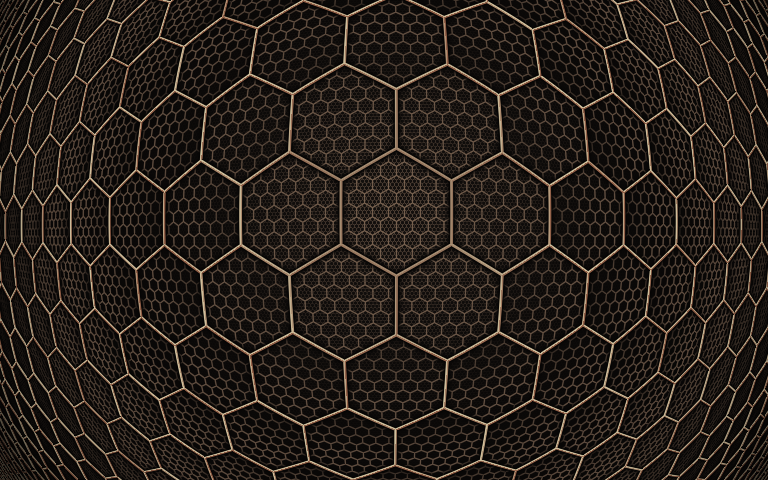
This pattern is drawn by a Shadertoy shader. Its source:

```glsl
// A dark hexagonal metal mesh bulging towards the viewer like a lens.
// A tangent mapping bends a flat plane; three nested honeycombs are drawn on
// it, with strand widths corrected by the local stretch of the mapping.

const float LENS_RADIUS = 0.667;   // in canvas heights
const float PITCH = 0.2333;        // width of the central large cell
const vec2 LENS_CENTER = vec2(0.509, 0.558);

const vec3 INK = vec3(0.032, 0.026, 0.023);
const vec3 UMBER = vec3(0.17, 0.14, 0.12);
const vec3 BRONZE = vec3(0.41, 0.33, 0.27);
const vec3 TAN = vec3(0.62, 0.51, 0.41);
const vec3 COPPER = vec3(0.60, 0.38, 0.28);
const vec3 CREAM = vec3(0.88, 0.82, 0.67);

struct Hex {
    vec2 local;    // position from the cell center
    vec2 center;
    vec2 normal;   // outward normal of the nearest side
    float edge;    // distance to that side
};

struct Lens {
    vec2 plane;    // position on the flat plane, in large cells
    vec2 radial;   // unit direction from the lens center
    vec2 stretch;  // radial and tangential magnification
};

float hash(vec2 p) {
    vec3 h = fract(p.xyx * 0.1031);
    h += dot(h, h.yzx + 33.33);
    return fract((h.x + h.y) * h.z);
}

// Pointed-top honeycomb with cells of unit width
Hex honeycomb(vec2 p) {
    vec2 period = vec2(1.0, sqrt(3.0));
    vec2 a = mod(p + 0.5 * period, period) - 0.5 * period;
    vec2 b = mod(p, period) - 0.5 * period;
    vec2 local = dot(a, a) < dot(b, b) ? a : b;
    vec2 slant = vec2(0.5, 0.8660254);
    vec2 m = abs(local);
    float sideways = m.x;
    float diagonal = dot(m, slant);
    vec2 normal = sideways > diagonal ? vec2(1.0, 0.0) : slant;
    normal *= vec2(local.x < 0.0 ? -1.0 : 1.0, local.y < 0.0 ? -1.0 : 1.0);
    return Hex(local, p - local, normal, 0.5 - max(sideways, diagonal));
}

// Rows sag gently towards the left and right ends
vec2 sag(vec2 q) {
    float xx = q.x * q.x;
    return q + vec2(0.0, 0.07 * xx / (1.0 + 0.8 * xx));
}

Lens bulge(vec2 q) {
    float r = max(length(q), 1e-4);
    float angle = min(r / LENS_RADIUS, 1.47);
    float t = tan(angle);
    vec2 radial = q / r;
    vec2 plane = radial * t * LENS_RADIUS / PITCH - vec2(0.05, 0.0);
    return Lens(plane, radial, vec2(1.0 + t * t, t / angle));
}

// Distance to the nearest side as seen on the canvas
float canvasDistance(Hex hex, Lens lens, float scale) {
    float along = dot(hex.normal, lens.radial);
    float across = dot(hex.normal, vec2(-lens.radial.y, lens.radial.x));
    return hex.edge * PITCH / (scale * length(vec2(along, across) * lens.stretch));
}

float strand(float dist, float halfWidth, float blur) {
    return 1.0 - smoothstep(halfWidth - 0.5 * blur, halfWidth + 0.5 * blur, dist);
}

// Fine honeycomb that fades where its cells are squeezed too small
float fineMesh(Lens lens, float scale, float halfWidth, float blur) {
    Hex hex = honeycomb(lens.plane * scale);
    float cellSize = PITCH / (scale * lens.stretch.x);
    float line = strand(canvasDistance(hex, lens, scale), halfWidth, blur);
    return line * smoothstep(0.001, 0.009, cellSize);
}

// Metal tint: bright on the lit flank, copper on the other
vec3 rimTint(Hex hex, float outer) {
    vec2 side = floor((hex.center + 0.5 * hex.normal) * 4.0 + 0.5);
    float chance = hash(side + 71.0);
    float lit = dot(hex.normal, normalize(vec2(0.5, -0.9)));
    float gleam = smoothstep(-0.6, 0.7, lit + (chance - 0.4) * 1.1);
    return mix(TAN, mix(COPPER, CREAM, gleam), 0.2 + 0.7 * outer);
}

void mainImage(out vec4 fragColor, in vec2 fragCoord) {
    float pixel = 1.0 / iResolution.y;
    vec2 q = sag((fragCoord - LENS_CENTER * iResolution.xy) * pixel);
    float r = length(q);
    Lens lens = bulge(q);
    Hex cell = honeycomb(lens.plane);
    float rim = canvasDistance(cell, lens, 1.0);
    float glow = exp(-r * r * 9.0);
    float outer = smoothstep(0.08, 0.4, r);

    // Dark cell floor, shaded beside the rims and on the inward side
    float recess = smoothstep(0.001, 0.018, rim);
    float inward = smoothstep(-0.5, 0.2, dot(cell.local, lens.radial));
    float shade = recess * mix(1.0, 0.5 + 0.5 * inward, outer);
    vec3 color = INK + UMBER * glow * 0.25 * recess;

    // Tiny weave around the center, then the medium mesh
    float weave = fineMesh(lens, 28.0, 0.0008, pixel * 0.8);
    color = mix(color, BRONZE, weave * shade * glow * 0.7);
    float mesh = fineMesh(lens, 7.0, 0.0014, max(pixel, 0.0028));
    color = mix(color, mix(BRONZE, TAN, glow * 0.4), mesh * (0.25 + 0.75 * shade) * 0.9);

    // Large rims with a dark outline, dimmed where they crowd together
    float halfWidth = mix(0.0030, 0.0019, smoothstep(0.2, 0.8, r));
    float crowding = smoothstep(0.004, 0.022, PITCH / lens.stretch.x);
    color = mix(color, INK * 0.5, 0.7 * strand(rim, halfWidth + 0.003, 0.004));
    float metal = strand(rim, halfWidth, max(pixel, 0.0025));
    color = mix(color, rimTint(cell, outer), metal * (0.35 + 0.6 * crowding));

    color *= 1.0 - 0.3 * smoothstep(0.6, 1.0, r);
    fragColor = vec4(color, 1.0);
}
```
